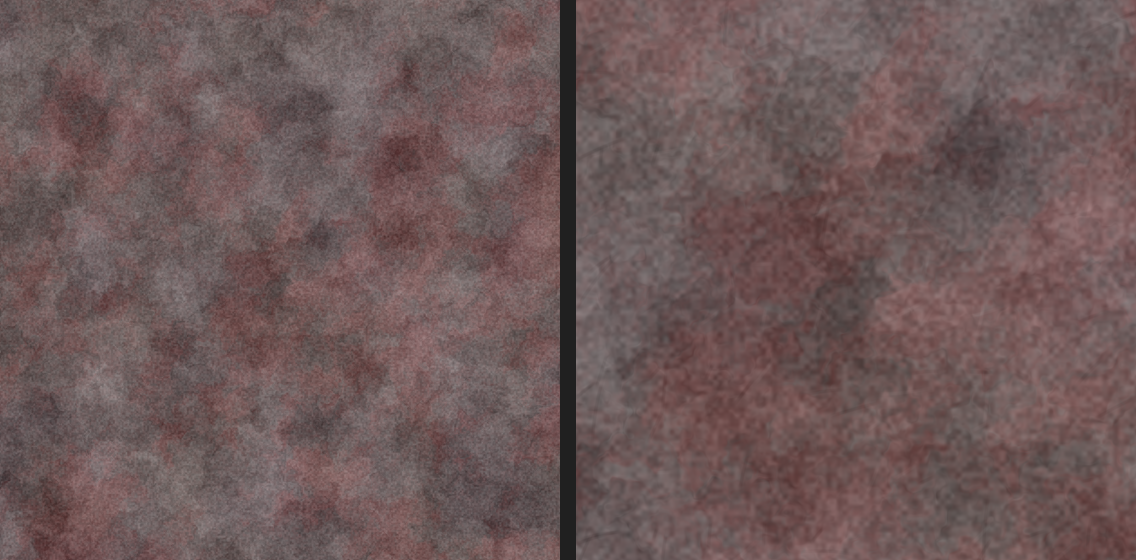
Left, the full canvas; right, a detail of the centre.
Write a Shadertoy shader that draws this texture.

```glsl
// Weathered plaster: mottled grey-mauve clouds stained with rusty red.
// Layered value noise sets lightness, a diagonally stretched layer sets the
// stain, and fine grain with short scratches roughens the surface.

const float BASE_LIGHTNESS = 0.356;
const float CLOUD_CONTRAST = 0.36;
const float FAINT_STAIN = 0.050;
const float STRONG_STAIN = 0.124;

float hash(vec2 p) {
    vec3 q = fract(p.xyx * vec3(0.1031, 0.1030, 0.0973));
    q += dot(q, q.yzx + 33.33);
    return fract((q.x + q.y) * q.z);
}

float valueNoise(vec2 p) {
    vec2 cell = floor(p);
    vec2 f = fract(p);
    f = f * f * (3.0 - 2.0 * f);
    float bottom = mix(hash(cell), hash(cell + vec2(1, 0)), f.x);
    float top = mix(hash(cell + vec2(0, 1)), hash(cell + vec2(1, 1)), f.x);
    return mix(bottom, top, f.y);
}

// Sum of octaves, normalised to 0..1 around 0.5
float fbm(vec2 p, int octaves, float gain) {
    float sum = 0.0, total = 0.0, weight = 1.0;
    for (int i = 0; i < octaves; i++) {
        sum += weight * valueNoise(p);
        total += weight;
        weight *= gain;
        p = p * 2.03 + vec2(17.3, 9.1);
    }
    return sum / total;
}

vec2 rotate(vec2 p, float angle) {
    float c = cos(angle), s = sin(angle);
    return vec2(c * p.x + s * p.y, c * p.y - s * p.x);
}

// Signed scratches, one per cell: positive are pale, negative are dark
float scratches(vec2 uv, float cells, float seed, float pixel) {
    vec2 p = uv * cells + seed;
    vec2 id = floor(p);
    float pick = hash(id + seed);
    float angle = 0.75 + 1.6 * (hash(id + seed + 5.7) - 0.5);
    vec2 q = rotate(fract(p) - 0.5, angle);
    float halfLength = mix(0.15, 0.45, hash(id + seed + 11.9));
    float bend = (pick - 0.5) * 0.5;
    float dist = abs(q.y - bend * (q.x * q.x - 0.05)) / cells;
    float line = 1.0 - smoothstep(0.0004, 0.0010 + pixel, dist);
    float taper = 1.0 - smoothstep(0.3, 1.0, abs(q.x) / halfLength);
    float tone = pick < 0.5 ? -1.0 : 0.8;
    return line * taper * tone * step(0.4, hash(id + seed + 23.1));
}

void mainImage(out vec4 fragColor, in vec2 fragCoord) {
    vec2 uv = fragCoord / iResolution.y;
    float pixel = 1.0 / iResolution.y;

    // Ragged, brushed edges
    vec2 warp = vec2(fbm(uv * 34.0 + 3.0, 4, 0.7),
                     fbm(uv * 34.0 + 61.0, 4, 0.7)) - 0.5;
    vec2 p = uv + warp * 0.06;

    // Cloudy lightness
    float clouds = fbm(p * 12.5 + 40.0, 5, 0.76) - 0.5;
    float broad = valueNoise(p * 5.0 + 8.0) - 0.5;
    float lightness = BASE_LIGHTNESS + CLOUD_CONTRAST * clouds + 0.035 * broad;

    // Red stain, drawn out along the rising diagonal
    vec2 along = rotate(p, 0.78) * vec2(0.45, 1.0);
    float patches = fbm(p * 7.0 + 90.0, 6, 0.74);
    float streaks = fbm(along * 15.0 + 130.0, 5, 0.74);
    float stainField = 0.5 + 1.4 * (mix(patches, streaks, 0.42) - 0.5);
    float stain = mix(FAINT_STAIN, STRONG_STAIN,
                      smoothstep(0.40, 0.66, stainField));

    // Fine grain and scratches
    float grain = valueNoise(uv * 310.0 + 7.0) - 0.5;
    float speckle = valueNoise(uv * 230.0 + 71.0) - 0.5;
    float marks = scratches(uv, 13.0, 2.0, pixel)
                + scratches(uv, 21.0, 47.4, pixel)
                + scratches(uv, 31.0, 83.7, pixel);
    lightness += 0.095 * grain + 0.028 * marks;
    stain += 0.035 * speckle;

    // Strong stains sink a little darker than the grey
    float grey = lightness - 0.4 * (stain - 0.076);
    float coolness = 0.016 * (valueNoise(p * 12.0 + 200.0) - 0.5);
    vec3 color = vec3(grey + stain, grey, grey + coolness);
    fragColor = vec4(clamp(color, 0.0, 1.0), 1.0);
}
```
